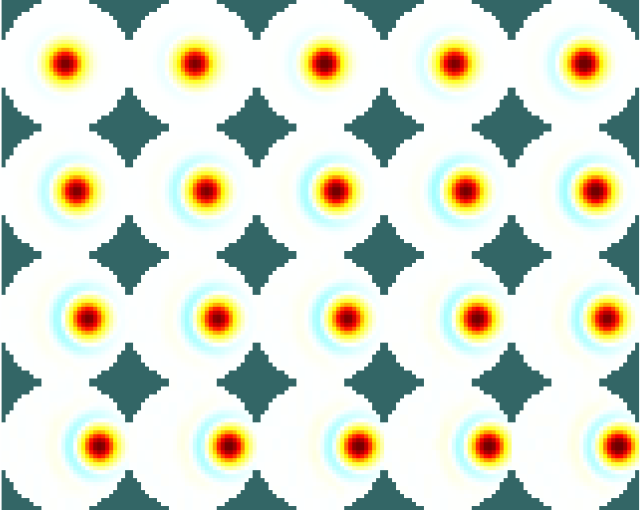
Write a Shadertoy shader that draws this pattern.

```glsl
const vec2 GRID = vec2(5.0, 4.0);      // discs across and down
const float CELL = 32.0;               // texels along one cell
const float DISC_RADIUS = 16.5;        // all lengths below are in texels
const float LEFT_MARGIN = 0.4;
const float DRIFT = 0.57;              // rightward shift per disc
const float SPOT_SIGMA = 3.2;
const vec3 TEAL = vec3(0.20, 0.40, 0.40);
const vec3 PAPER = vec3(0.995, 1.0, 1.0);

float hash(vec2 p) {
    vec3 q = fract(p.xyx * vec3(0.1031, 0.1030, 0.0973));
    q += dot(q, q.yzx + 33.33);
    return fract((q.x + q.y) * q.z);
}

float bell(float x, float width) {
    float k = x / width;
    return exp(-k * k);
}

// Cyan below zero, then white, yellow, red and dark red
vec3 heatColor(float v) {
    float red = 1.0 - 0.56 * smoothstep(0.70, 1.0, v) + 2.0 * min(v, 0.0);
    float green = 1.0 - clamp((v - 0.40) / 0.33, 0.0, 1.0);
    float blue = 1.0 - clamp(v / 0.42, 0.0, 1.0);
    return clamp(vec3(red, green, blue), 0.0, 1.0) * PAPER;
}

// Spot with a trailing cyan ring and a faint outer crescent
float spotField(vec2 offset, float progress, float peak) {
    float r = length(offset);
    float trailing = -offset.x / max(r, 0.01);
    float spot = peak * bell(r, SPOT_SIGMA * sqrt(2.0));
    float depth = mix(0.06, 0.23, smoothstep(0.0, 0.45, progress));
    float ring = depth * (0.62 + 0.38 * trailing)
               * bell(r - mix(8.0, 7.0, progress), 1.9);
    float crescent = 0.045 * progress * max(trailing, 0.0)
                   * bell(r - mix(14.0, 11.0, progress), 2.0);
    return spot - ring + crescent;
}

vec3 texelColor(vec2 texel) {
    if (texel.x < 0.0 || texel.x >= GRID.x * CELL) return PAPER;
    texel.y = clamp(texel.y, 0.0, GRID.y * CELL - 1.0);

    vec2 cell = floor(texel / CELL);
    vec2 local = mod(texel, CELL) + 0.5 - 0.5 * CELL;
    if (length(local) > DISC_RADIUS) return TEAL;

    // Discs are numbered from the top left, row by row
    float index = (GRID.y - 1.0 - cell.y) * GRID.x + cell.x;
    float progress = index / (GRID.x * GRID.y - 1.0);
    float peak = mix(0.95, 1.02, hash(cell + 7.0));
    float v = spotField(local - vec2(DRIFT * index, 0.0), progress, peak);
    v += 0.014 * progress * (hash(floor(texel / vec2(2.0, 3.0))) - 0.5);
    return heatColor(v);
}

void mainImage(out vec4 fragColor, in vec2 fragCoord) {
    float texelsPerPixel = GRID.y * CELL / iResolution.y;
    vec2 p = fragCoord * texelsPerPixel - vec2(LEFT_MARGIN, 0.0);

    // Blend neighbouring texels over one pixel at their shared edges
    vec2 base = floor(p - 0.5);
    vec2 blend = clamp((fract(p - 0.5) - 0.5) / texelsPerPixel + 0.5, 0.0, 1.0);
    vec3 lower = mix(texelColor(base), texelColor(base + vec2(1.0, 0.0)), blend.x);
    vec3 upper = mix(texelColor(base + vec2(0.0, 1.0)), texelColor(base + 1.0), blend.x);
    fragColor = vec4(mix(lower, upper, blend.y), 1.0);
}
```
